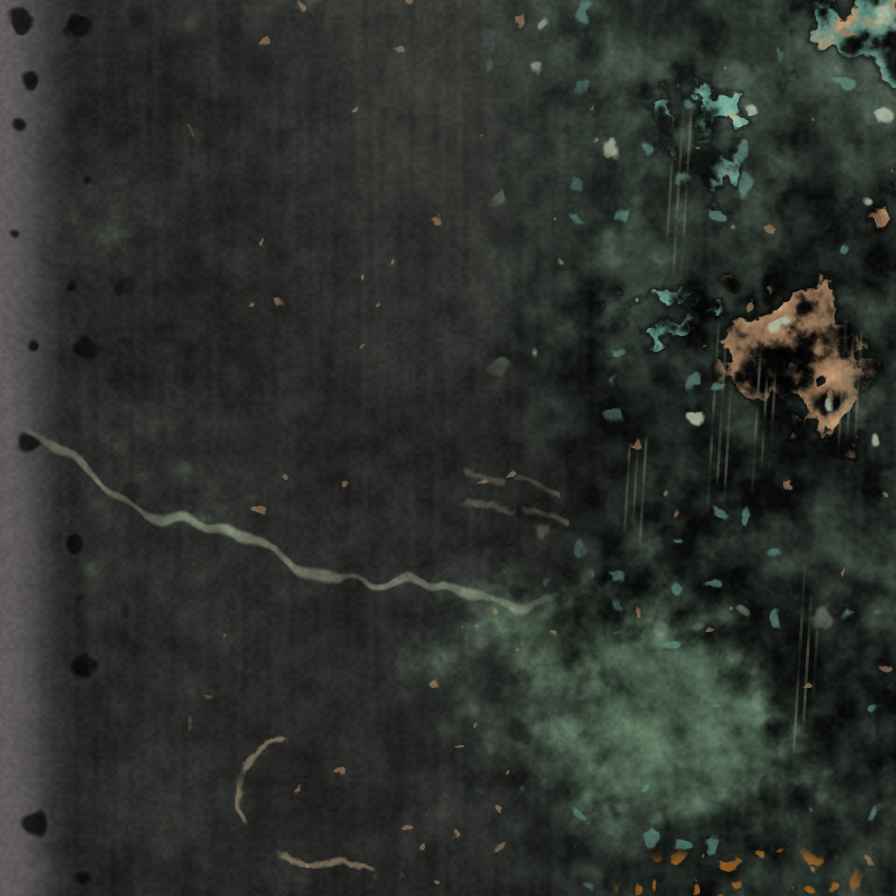
This texture is drawn by a WebGL 2 fragment shader. Its source:

```glsl
#version 300 es
precision highp float;
// Aged dark metal with green patina: layered value noise forms the mottled
// ground, then warped distance fields add mineral crusts, flecks, a long
// pale crack, a thin rusty vein and bundles of fine vertical scratches.
uniform vec2 u_resolution;
out vec4 fragColor;

const float BASE_TONE = 0.158;
const float MOTTLE = 0.24;
const float DETAIL = 0.23;
const float GRAIN = 0.06;
const vec3 WARM_TINT = vec3(1.0, 0.99, 0.94);
const vec3 GREEN_TINT = vec3(0.87, 1.05, 0.92);
const vec3 EDGE_GREY = vec3(0.41, 0.39, 0.40);
const vec3 VERDIGRIS = vec3(0.34, 0.44, 0.35);
const vec3 TEAL = vec3(0.40, 0.60, 0.54);
const vec3 TAN = vec3(0.60, 0.47, 0.35);
const vec3 PALE = vec3(0.68, 0.73, 0.63);
const vec3 CRACK = vec3(0.46, 0.49, 0.41);
const vec3 RUST = vec3(0.62, 0.38, 0.14);

// Crusts: centre, radius, and hue from teal (0) to tan (1).
const vec4 CRUSTS[6] = vec4[6](
  vec4(0.80, 0.86, 0.043, 0.1), vec4(0.96, 0.97, 0.048, 0.35),
  vec4(0.86, 0.625, 0.062, 0.9), vec4(0.93, 0.56, 0.043, 1.0),
  vec4(0.99, 0.755, 0.032, 1.0), vec4(0.735, 0.658, 0.020, 0.0));
const vec2 VEIN[5] = vec2[5](vec2(0.318, 0.175), vec2(0.27, 0.135),
  vec2(0.28, 0.05), vec2(0.33, 0.035), vec2(0.45, 0.018));

float hash(vec2 p) {
  return fract(sin(dot(p, vec2(127.1, 311.7))) * 43758.5453);
}

float noise(vec2 p) {
  vec2 i = floor(p), f = fract(p);
  f = f * f * (3.0 - 2.0 * f);
  return mix(mix(hash(i), hash(i + vec2(1, 0)), f.x),
             mix(hash(i + vec2(0, 1)), hash(i + vec2(1, 1)), f.x), f.y);
}

float fbm(vec2 p) {
  float sum = 0.0, amp = 0.5;
  for (int i = 0; i < 5; i++) {
    sum += amp * noise(p);
    p = mat2(1.6, 1.2, -1.2, 1.6) * p + 7.3;
    amp *= 0.5;
  }
  return sum;
}

float segment(vec2 p, vec2 a, vec2 b) {
  vec2 d = b - a;
  return length(p - a - d * clamp(dot(p - a, d) / dot(d, d), 0.0, 1.0));
}

// Smooth bump around a centre, with separate radii.
float glow(vec2 p, vec2 centre, vec2 radius) {
  vec2 q = (p - centre) / radius;
  return exp(-dot(q, q));
}

// One irregular fleck in some of the cells of a grid.
float flecks(vec2 p, float scale, float density, float seed) {
  vec2 q = p * scale, cell = floor(q);
  float pick = hash(cell + seed);
  vec2 centre = 0.3 + 0.4 * vec2(hash(cell + seed + 3.1), hash(cell + seed + 8.7));
  float radius = mix(0.08, 0.26, hash(cell + seed + 5.3));
  float d = length(fract(q) - centre) + 0.16 * (noise(q * 5.0) - 0.5);
  return step(pick, density) * (1.0 - smoothstep(radius - 0.09, radius + 0.04, d));
}

void main() {
  vec2 uv = gl_FragCoord.xy / u_resolution;
  float px = 1.0 / min(u_resolution.x, u_resolution.y);
  float broad = fbm(uv * 8.0) - 0.5;
  float fine = fbm(uv * 38.0 + 20.0) - 0.5;
  vec2 warp = vec2(fbm(uv * 26.0 + 4.0), fbm(uv * 26.0 + 51.0)) - 0.5;
  vec2 wuv = uv + 0.035 * warp;
  float right = smoothstep(0.42, 0.75, uv.x + 0.3 * broad);

  // Mottled ground, sheen and black pits
  float tone = BASE_TONE + MOTTLE * broad * (0.4 + 0.6 * right);
  tone += DETAIL * fine * (0.4 + 0.8 * right);
  tone += 0.075 * glow(uv, vec2(0.52, 0.95), vec2(0.16, 0.38));
  tone += 0.05 * smoothstep(0.55, 0.7, fbm(uv * 13.0 + 70.0)) * (0.4 + right);
  float pits = smoothstep(0.42, 0.56, fbm(uv * 11.0 + 33.0));
  tone -= 0.10 * pits * right * glow(uv, vec2(0.78, 0.55), vec2(0.30, 0.32));
  tone += 0.03 * (noise(uv * vec2(150.0, 7.0)) - 0.5);
  vec3 col = max(tone, 0.045) * mix(WARM_TINT, GREEN_TINT, 0.2 + 0.8 * right);

  // Green film and pale left edge
  float film = glow(wuv, vec2(0.76, 0.19), vec2(0.15, 0.12))
             + 0.6 * glow(wuv, vec2(0.61, 0.32), vec2(0.11, 0.07));
  film = smoothstep(0.2, 0.9, film + 1.1 * broad + 0.7 * fine);
  col = mix(col, VERDIGRIS * (1.0 + 1.1 * fine), 0.72 * film);
  float edge = 1.0 - smoothstep(0.0, 0.085, uv.x + 0.03 * broad);
  col = mix(col, EDGE_GREY, edge * 0.85);
  col *= 1.0 - 0.7 * flecks(uv, 17.0, 0.4, 61.0) * (1.0 - smoothstep(0.06, 0.2, uv.x));

  // Mineral crusts with dark rims
  for (int i = 0; i < 6; i++) {
    vec4 c = CRUSTS[i];
    float d = length((uv + 0.15 * warp - c.xy) * vec2(0.9, 1.1)) - c.z + 0.10 * fine;
    col *= 1.0 - 0.4 * (1.0 - smoothstep(0.0, 0.025, d));
    vec3 mineral = mix(TEAL, TAN, smoothstep(0.3, 0.7, c.w + 1.6 * fine));
    float cover = (1.0 - smoothstep(-0.007, 0.004, d)) * smoothstep(-0.24, 0.0, fine);
    col = mix(col, mineral * (1.0 + 1.8 * fine), 0.88 * cover);
  }

  // Scattered flecks
  float upper = smoothstep(0.25, 0.4, uv.y);
  col = mix(col, PALE, 0.85 * flecks(wuv, 21.0, 0.16, 2.0) * right * upper);
  col = mix(col, TEAL, 0.6 * flecks(wuv, 27.0, 0.13, 17.0) * right);
  col = mix(col, TAN, 0.7 * flecks(wuv, 46.0, 0.045, 29.0) * smoothstep(0.15, 0.3, uv.x));
  float rusty = glow(uv, vec2(0.83, 0.01), vec2(0.15, 0.05));
  col = mix(col, RUST, 0.85 * flecks(wuv, 36.0, 0.75, 40.0) * smoothstep(0.3, 0.6, rusty));

  // Long crack, short slanted streaks and the vein
  float curve = 0.30 + 0.245 * exp(-3.6 * uv.x) + 0.022 * (noise(uv.xx * 24.0) - 0.5);
  float width = 0.002 + 0.006 * noise(uv.xx * 33.0 + 9.0);
  float line = 1.0 - smoothstep(width * 0.4, width + 0.002, abs(uv.y - curve + 0.012 * warp.y));
  line *= smoothstep(0.01, 0.07, uv.x) * (1.0 - smoothstep(0.58, 0.65, uv.x));
  for (int i = 0; i < 4; i++) {
    float column = float(i % 2), row = float(i / 2);
    vec2 a = vec2(0.52 + 0.06 * column, 0.474 - 0.013 * column - 0.03 * row);
    float d = segment(wuv, a, a + vec2(0.045, -0.016));
    line = max(line, 0.8 * (1.0 - smoothstep(0.001, 0.006, d)));
  }
  col = mix(col, CRACK * (1.0 + fine), line * (0.65 + 0.8 * broad));
  float vein = 1.0;
  for (int i = 0; i < 4; i++) vein = min(vein, segment(wuv, VEIN[i], VEIN[i + 1]));
  float broken = smoothstep(0.3, 0.55, noise(uv * 30.0));
  col = mix(col, mix(TAN, CRACK, 0.5), 0.75 * broken * (1.0 - smoothstep(0.001, 0.005, vein)));

  // Bundles of vertical scratches
  for (int i = 0; i < 18; i++) {
    float bundle = float(i / 3), strand = float(i % 3);
    float reach = 0.04 + 0.08 * hash(vec2(bundle, strand + 2.0));
    vec2 c = vec2(0.70 + 0.048 * bundle + 0.009 * strand, 0.2 + 0.6 * hash(vec2(bundle, 6.0)));
    float d = abs(uv.x - c.x - 0.06 * (uv.y - c.y));
    float along = 1.0 - smoothstep(reach * 0.7, reach, abs(uv.y - c.y));
    float mark = along * (1.0 - smoothstep(0.0006, 0.0014 + px, d));
    col = mix(col, CRACK, 0.5 * mark * noise(vec2(float(i), uv.y * 40.0)));
  }

  col += GRAIN * (noise(uv * 240.0) - 0.5) * (0.5 + col.g);
  fragColor = vec4(clamp(col, 0.0, 1.0), 1.0);
}
```
